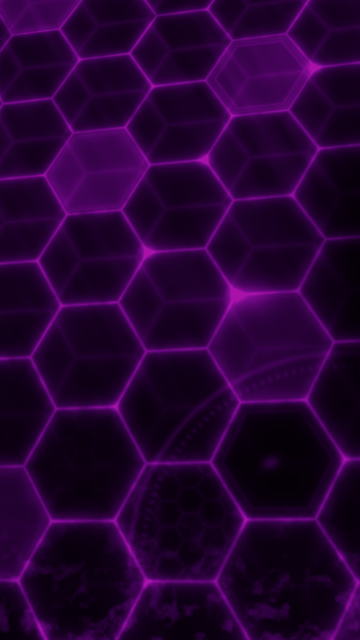
Give the GLSL for this background, as a WebGL 1 fragment shader.

```glsl
precision highp float;
uniform vec2 u_resolution;

// Perspective of the honeycomb, in canvas heights
const vec2 GRID_ORIGIN = vec2(0.1302, 0.2734);
const vec2 GRID_ACROSS = vec2(0.1404, -0.0032);
const vec2 GRID_UP = vec2(0.0176, 0.2031);
const vec2 GRID_TILT = vec2(-0.0233, 0.0673);
const vec2 BACK_SHIFT = vec2(0.2, 0.47);
// Hexagon with unit height
const float COLUMN = 0.8660254;
const float RADIUS = 0.5773503;
// Light levels
const float LINE_CORE = 0.13;
const float LINE_GLOW = 0.25;
const float BACK_GLOW = 0.085;
const float STREAKS = 0.08;
const vec2 ARC_CENTER = vec2(0.534, 0.115);
const float ARC_RADIUS = 0.333;

struct Cell { vec2 id; vec2 node; float edge; float corner; };

float hash(vec2 p) {
  p = fract(p * vec2(0.1731, 0.3197));
  p += dot(p, p.yx + 27.31);
  return fract(p.x * p.y * 13.73);
}

float noise(vec2 p) {
  vec2 i = floor(p), f = fract(p);
  f *= f * (3.0 - 2.0 * f);
  return mix(mix(hash(i), hash(i + vec2(1, 0)), f.x),
             mix(hash(i + vec2(0, 1)), hash(i + vec2(1, 1)), f.x), f.y);
}

float fbm(vec2 p) {
  float sum = 0.0, gain = 0.5;
  for (int i = 0; i < 4; i++) {
    sum += gain * noise(p);
    p = p * 2.03 + 7.1;
    gain *= 0.5;
  }
  return sum;
}

float blob(vec2 p, vec2 center, vec2 size) {
  vec2 d = (p - center) / size;
  return exp(-dot(d, d));
}

// Canvas position to column and row of the tilted, slightly bowed grid
vec2 toGrid(vec2 p) {
  vec2 a = GRID_ACROSS - p * GRID_TILT.x, b = GRID_UP - p * GRID_TILT.y;
  vec2 r = p - GRID_ORIGIN;
  vec2 g = vec2(r.x * b.y - r.y * b.x, a.x * r.y - a.y * r.x) / (a.x * b.y - a.y * b.x);
  g.x -= 0.0067 * (g.y - 2.0) * (g.y - 2.0) - 0.019 + 0.0105 * g.x * g.y;
  g.y *= g.y < 0.0 ? 1.09 : 1.0;
  return g;
}

// Nearest hexagon, its nearest corner and the distances to both outlines
Cell hexCell(vec2 grid) {
  vec2 q = grid * vec2(COLUMN, 1.0), period = vec2(2.0 * COLUMN, 1.0);
  vec2 c = floor(q / period + 0.5) * period;
  vec2 other = (floor(q / period) + 0.5) * period;
  if (distance(q, other) < distance(q, c)) c = other;
  vec2 local = q - c, m = abs(local);
  vec2 side = vec2(RADIUS, 0.0), top = vec2(0.5 * RADIUS, 0.5);
  vec2 v = distance(m, side) < distance(m, top) ? side : top;
  vec2 node = floor((c + sign(local) * v) * vec2(2.0 / RADIUS, 2.0) + 0.5);
  return Cell(c / vec2(COLUMN, 1.0), node, 0.5 - max(m.y, dot(m, vec2(COLUMN, 0.5))), distance(m, v));
}

float same(vec2 a, vec2 b) { return 1.0 - step(0.2, distance(a, b)); }

void main() {
  vec2 p = gl_FragCoord.xy / u_resolution.y;
  vec2 grid = toGrid(p);
  Cell cell = hexCell(grid);
  float cloud = fbm(p * 9.0), grain = fbm(p * 45.0);
  float upper = smoothstep(0.25, 0.6, p.y);
  float rightDark = blob(p, vec2(0.58, 0.56), vec2(0.09, 0.22));

  // Dim background
  float light = mix(0.035, 0.075, upper) * (0.45 + 1.1 * cloud);

  // Slanted streaks
  vec2 slant = vec2(dot(p, vec2(0.86, 0.51)), dot(p, vec2(0.51, -0.86)));
  float streak = noise(slant * vec2(75.0, 5.0)) * noise(slant * vec2(28.0, 4.0) + 9.0);
  light += STREAKS * streak * upper;

  // Honeycomb behind
  Cell back = hexCell(grid - BACK_SHIFT);
  light += BACK_GLOW * exp(-back.edge / 0.045) * mix(0.25, 1.0, upper) * (0.5 + cloud);

  // Lit cells and inner rims
  float bright = same(cell.id, vec2(0, 3)) + 0.85 * same(cell.id, vec2(2, 4)) + same(cell.id, vec2(-1, 5.5));
  float soft = same(cell.id, vec2(2, 1)) + same(cell.id, vec2(-1, -0.5)) + same(cell.id, vec2(3, -1.5));
  float inside = smoothstep(0.0, 0.05, cell.edge);
  light += inside * (bright * 0.15 + soft * 0.075) * (0.7 + 0.6 * cloud);
  float hollow = same(cell.id, vec2(2, 0));
  float rim = exp(-pow((cell.edge - 0.09) / 0.016, 2.0));
  light += rim * (0.07 * same(cell.id, vec2(2, 4)) + 0.06 * hollow);
  light *= 1.0 - 0.45 * hollow * inside;

  // Tiny cells in the lower part
  float tiny = exp(-hexCell(grid * 4.5).edge / 0.07);
  light += 0.045 * tiny * inside * (same(cell.id, vec2(1, -0.5)) + 0.4 * same(cell.id, vec2(0, 0)));

  // Dotted arcs and mottled lower corner
  vec2 fromArc = p - ARC_CENTER;
  float ring = length(fromArc) - ARC_RADIUS, turn = atan(fromArc.y, fromArc.x);
  float dots = 0.5 + 0.5 * sin(turn * 150.0);
  float arc = exp(-pow(ring / 0.005, 2.0)) + 0.8 * dots * exp(-pow((ring + 0.02) / 0.005, 2.0));
  light += 0.085 * arc * smoothstep(1.2, 1.7, turn) + 0.025 * exp(-abs(ring) / 0.03);
  float smallRing = abs(distance(p, vec2(0.565, 0.085)) - 0.085);
  light += 0.07 * exp(-smallRing / 0.01) * cloud;
  light += 0.14 * smoothstep(0.45, 0.75, grain) * smoothstep(0.25, 0.02, p.y);
  light *= 1.0 - 0.85 * rightDark;

  // Front honeycomb
  float wear = (0.6 + 0.8 * grain) * (1.0 - 0.45 * rightDark);
  light += wear * LINE_GLOW * exp(-cell.edge / 0.055);
  light += wear * LINE_CORE * exp(-pow(cell.edge / 0.017, 2.0));

  // Glowing corners
  float strong = same(cell.node, vec2(2, 4)) + same(cell.node, vec2(4, 6))
               + same(cell.node, vec2(8, 8)) + same(cell.node, vec2(5, 3));
  float medium = same(cell.node, vec2(1, 1)) + same(cell.node, vec2(8, 0));
  float power = max(strong, max(0.65 * medium, 0.45 * hash(cell.node + 31.0)));
  light += power * (0.34 * exp(-pow(cell.corner / (0.02 + 0.045 * power), 2.0)) + 0.13 * exp(-cell.corner / 0.08));

  // Hazy flares
  light += 0.15 * blob(p, vec2(0.39, 0.535), vec2(0.035, 0.03)) * (0.5 + cloud);
  vec2 flare = p - vec2(0.423, 0.277);
  light += 0.15 * blob(vec2(flare.x - flare.y, flare.x + 1.6 * flare.y), vec2(0), vec2(0.014, 0.024));

  light = min(light, 0.66);
  gl_FragColor = vec4(light, 0.16 * light * light, light * (1.5 - 0.75 * light), 1.0);
}
```
